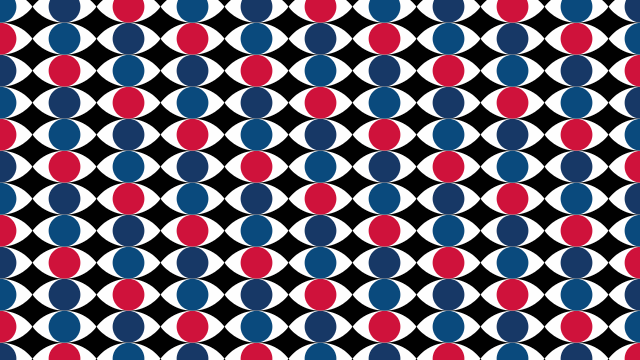
A Shadertoy shader for this pattern:

```glsl
// Stacked almond eyes on black, with irises cycling blue, navy and red along diagonals.

// Lens formed by two arcs: half width 0.5, half height 0.25.
float almond(vec2 p) {
    return length(vec2(p.x, abs(p.y) + 0.375)) - 0.625;
}

float disc(vec2 p, float radius) {
    return length(p) - radius;
}

// Coverage of a shape, softened over one pixel.
float fill(float dist, float pixel) {
    return clamp(0.5 - dist / pixel, 0.0, 1.0);
}

vec3 irisColor(vec2 cell) {
    float k = mod(cell.x + cell.y + 1.0, 3.0);
    vec3 blue = vec3(0.04, 0.29, 0.49);
    vec3 navy = vec3(0.09, 0.22, 0.40);
    vec3 red = vec3(0.81, 0.07, 0.23);
    return k < 0.5 ? blue : k < 1.5 ? navy : red;
}

void mainImage(out vec4 fragColor, in vec2 fragCoord) {
    // Ten columns across; each row is half as tall as a column is wide.
    float pixel = 10.0 / iResolution.x;
    vec2 pitch = vec2(1.0, 0.5);
    vec2 p = fragCoord * pixel - vec2(0.008, 0.02);
    vec2 cell = floor(p / pitch + 0.5);
    vec2 q = p - cell * pitch;

    // Black ground, white eye, coloured iris.
    vec3 color = vec3(0.005);
    color = mix(color, vec3(0.995), fill(almond(q), pixel));
    color = mix(color, irisColor(cell), fill(disc(q, 0.248), pixel));
    fragColor = vec4(color, 1.0);
}
```
